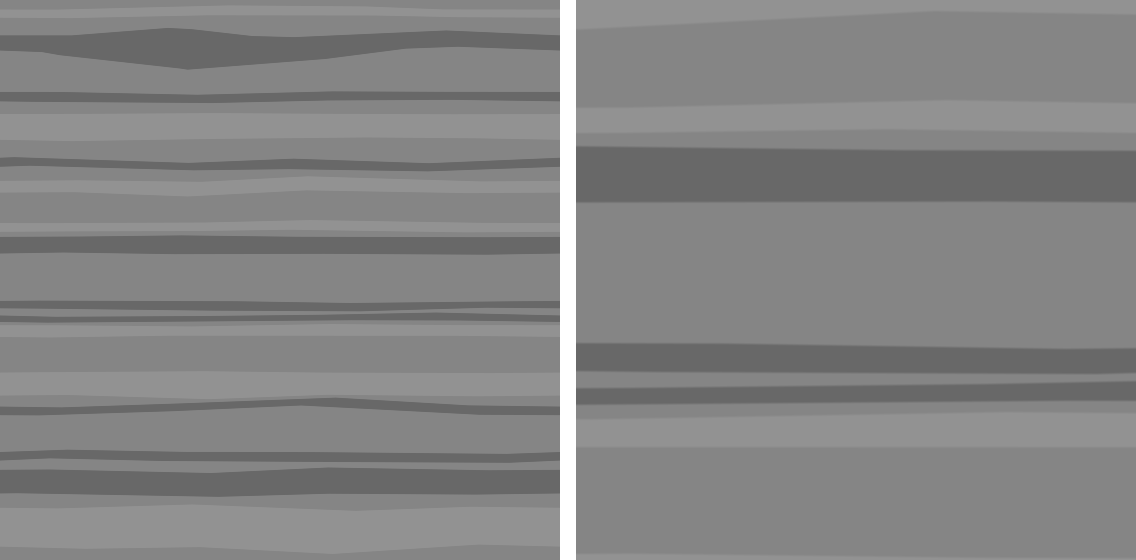
Left: the whole. Right: its middle third, enlarged.
Reproduce this texture procedurally as a three.js fragment shader.

```glsl
varying vec2 vUv;

float hash(vec2 p) {
  vec3 q = fract(p.xyx * vec3(0.1031, 0.1030, 0.0973));
  q += dot(q, q.yzx + 33.33);
  return fract((q.x + q.y) * q.z);
}

// Corner of a band edge; the two sides of a band share most of its drift
vec2 corner(float i, float band, float side, float drift, float taper) {
  vec2 cell = vec2(mod(i, 4.0) + 3.0, band * 7.0 + 11.0);
  vec2 own = cell + vec2(17.0 + side * 9.0, 131.0);
  float x = i + 0.45 * hash(cell) + 0.3 * hash(own);
  float y = drift * (2.0 * hash(cell + 43.0) - 1.0) + taper * (2.0 * hash(own + 71.0) - 1.0);
  return vec2(x / 4.0, y);
}

// Straight segments between corners, repeating across the canvas
float edge(float x, float band, float side, float drift, float taper) {
  float y = 0.0;
  for (int i = -1; i < 4; i++) {
    vec2 a = corner(float(i), band, side, drift, taper);
    vec2 b = corner(float(i) + 1.0, band, side, drift, taper);
    if (x >= a.x && x < b.x) y = mix(a.y, b.y, (x - a.x) / (b.x - a.x));
  }
  return y;
}

float tent(float x, float peak, float left, float right) {
  return max(0.0, 1.0 - max((peak - x) / left, (x - peak) / right));
}

void main() {
  // Height, half thickness and drift: seven light bands, then nine dark ones
  vec3 bands[16];
  bands[0] = vec3(0.979, 0.008, 0.004);
  bands[1] = vec3(0.770, 0.022, 0.005);
  bands[2] = vec3(0.665, 0.012, 0.006);
  bands[3] = vec3(0.597, 0.008, 0.003);
  bands[4] = vec3(0.409, 0.010, 0.002);
  bands[5] = vec3(0.318, 0.021, 0.007);
  bands[6] = vec3(0.055, 0.039, 0.006);
  bands[7] = vec3(0.926, 0.014, 0.007);
  bands[8] = vec3(0.829, 0.0075, 0.007);
  bands[9] = vec3(0.707, 0.008, 0.008);
  bands[10] = vec3(0.566, 0.0165, 0.005);
  bands[11] = vec3(0.458, 0.0075, 0.006);
  bands[12] = vec3(0.431, 0.006, 0.004);
  bands[13] = vec3(0.275, 0.008, 0.010);
  bands[14] = vec3(0.185, 0.008, 0.006);
  bands[15] = vec3(0.139, 0.022, 0.004);

  vec3 color = vec3(0.522);
  for (int i = 0; i < 16; i++) {
    float id = float(i);
    vec3 band = bands[i];
    float taper = 0.001 + 0.15 * band.y;
    float top = band.x + band.y + edge(vUv.x, id, 0.0, band.z, taper);
    float bottom = band.x - band.y + edge(vUv.x, id, 1.0, band.z, taper);

    // Wedge-shaped swelling in the uppermost dark band
    if (i == 7) {
      top += 0.013 * tent(vUv.x, 0.30, 0.30, 0.15);
      bottom -= 0.036 * tent(vUv.x, 0.335, 0.26, 0.39);
    }

    float inside = smoothstep(-0.001, 0.001, min(top - vUv.y, vUv.y - bottom));
    color = mix(color, vec3(i < 7 ? 0.573 : 0.408), inside);
  }
  gl_FragColor = vec4(color, 1.0);
}
```
